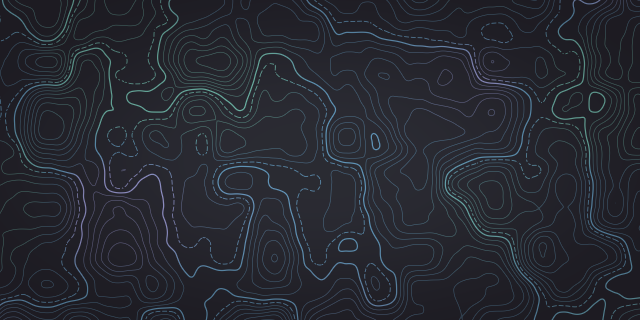
This pattern is drawn by a Shadertoy shader. Its source:

```glsl
float hash(vec2 p) {
    vec3 q = fract(vec3(p.xyx) * 0.1031);
    q += dot(q, q.yzx + 33.33);
    return fract((q.x + q.y) * q.z);
}

float valueNoise(vec2 p) {
    vec2 cell = floor(p), f = fract(p);
    vec2 u = f * f * f * (f * (f * 6.0 - 15.0) + 10.0);
    return mix(mix(hash(cell), hash(cell + vec2(1, 0)), u.x),
               mix(hash(cell + vec2(0, 1)), hash(cell + vec2(1, 1)), u.x), u.y);
}

// Terrain height, scaled so that contours lie on whole numbers
float terrain(vec2 p) {
    float h = valueNoise(p * 4.4 + 17.3)
            + 0.5 * valueNoise(p * 8.6 + vec2(41.7, 63.2))
            + 0.08 * valueNoise(p * 18.0 + 90.4);
    return (h - 0.79) * 12.5;
}

// Share of a pixel covered by a line of the given width
float lineCoverage(float dist, float width, float pixel) {
    float covered = min(dist + 0.5 * pixel, 0.5 * width) - max(dist - 0.5 * pixel, -0.5 * width);
    return clamp(covered / pixel, 0.0, 1.0);
}

// Dashes run along the contour, its direction snapped to eighths of a turn
float dashMask(vec2 p, vec2 slope, float pixel) {
    float period = 0.021, eighth = 0.785398;
    float angle = round(atan(slope.x, -slope.y) / eighth) * eighth;
    float along = dot(p, vec2(cos(angle), sin(angle))) / period;
    float fromCentre = abs(fract(along) - 0.5) * period;
    return clamp(0.5 + (0.36 * period - fromCentre) / pixel, 0.0, 1.0);
}

void mainImage(out vec4 fragColor, in vec2 fragCoord) {
    float pixel = 1.0 / iResolution.y;
    vec2 p = fragCoord * pixel;
    vec2 uv = fragCoord / iResolution.xy;

    // Dark ground, fading towards the edges
    float edge = smoothstep(0.2, 1.25, length(uv * 2.0 - 1.0));
    vec3 color = mix(vec3(0.165, 0.167, 0.198), vec3(0.113, 0.107, 0.134), edge);

    // Distance to the nearest contour
    vec2 e = vec2(0.0015, 0.0);
    vec2 slope = vec2(terrain(p + e.xy) - terrain(p - e.xy),
                      terrain(p + e.yx) - terrain(p - e.yx)) / (2.0 * e.x);
    float height = terrain(p);
    float level = round(height);
    float dist = abs(height - level) / max(length(slope), 5.0);

    // Thin lines, one bold level and a dashed one next to it
    float ink = 0.5 * lineCoverage(dist, 0.0018, pixel);
    if (level == 0.0) {
        ink = 0.8 * lineCoverage(dist, 0.0038, pixel);
    } else if (level == 1.0) {
        ink = 0.72 * lineCoverage(dist, 0.0027, pixel) * dashMask(p, slope, pixel);
    }

    // Line tint drifts between teal, blue and lavender
    float drift = valueNoise(p * 2.6 + 7.1);
    vec3 tint = mix(vec3(0.49, 0.84, 0.76), vec3(0.42, 0.68, 0.84), smoothstep(0.25, 0.55, drift));
    tint = mix(tint, vec3(0.68, 0.68, 0.94), smoothstep(0.6, 0.85, drift));

    color = mix(color, tint, ink * (1.0 - 0.25 * edge));
    fragColor = vec4(color, 1.0);
}
```
